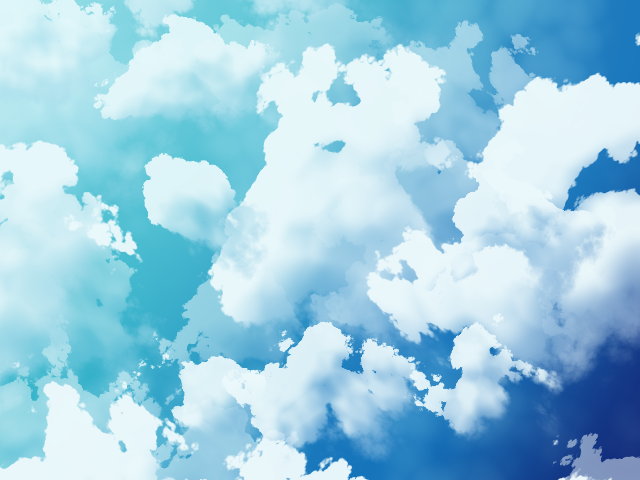
Give the GLSL for this texture, as a WebGL 2 fragment shader.

```glsl
#version 300 es
precision highp float;
// Billowing cumulus clouds over a sky running from pale teal to navy.
// Each layer scatters ellipses on a jittered grid, frays their rims with
// smooth cellular noise and lights them from the upper left.

uniform vec2 u_resolution;
out vec4 fragColor;

const vec2 TO_LIGHT = vec2(-0.55, 0.83);
const vec3 SUNLIT = vec3(0.93, 0.975, 0.985);
const vec3 SHADE = vec3(0.80, 0.89, 0.96);
const vec3 GLOW = vec3(0.80, 0.96, 0.97);

vec2 hash2(vec2 p) {
    vec3 a = fract(p.xyx * vec3(0.1031, 0.1030, 0.0973));
    a += dot(a, a.yzx + 33.33);
    return fract((a.xx + a.yz) * a.zy);
}

// Smooth cellular noise: rounded bumps, roughly centred on zero.
float puffs(vec2 p) {
    vec2 cell = floor(p);
    float sum = 0.0;
    for (int y = -1; y <= 1; y++)
    for (int x = -1; x <= 1; x++) {
        vec2 id = cell + vec2(x, y);
        vec2 away = id + hash2(id) - p;
        sum += exp(-10.0 * dot(away, away));
    }
    return 3.0 * (0.17 + log(sum + 1e-4) / 10.0);
}

// Octaves of puffs, turned at each step to hide the grid.
float billow(vec2 p, int octaves) {
    const mat2 TURN = mat2(0.8, 0.6, -0.6, 0.8);
    float total = 0.0, amplitude = 0.5;
    for (int i = 0; i < octaves; i++) {
        total += amplitude * puffs(p);
        p = TURN * p * 2.1 + 17.3;
        amplitude *= 0.55;
    }
    return total;
}

// Position along the sky: 0 at the upper left, about 1.1 at the lower right.
float skyDepth(vec2 uv) {
    return 0.75 * uv.x + 0.35 * (1.0 - uv.y);
}

vec3 skyColour(float depth) {
    vec3 teal = vec3(0.10, 0.66, 0.76);
    vec3 blue = vec3(0.02, 0.41, 0.71);
    vec3 navy = vec3(0.03, 0.13, 0.46);
    vec3 sky = mix(teal, blue, smoothstep(0.30, 0.75, depth));
    return mix(sky, navy, smoothstep(0.78, 1.08, depth));
}

// Draws one layer of scattered clouds over the colour below it.
vec3 cloudLayer(vec3 below, vec3 sky, vec2 p, float scale, vec2 shift,
                float coverage, float opacity, float size) {
    vec2 q = p * scale + shift;
    q += 0.05 * sin(q.yx * vec2(5.0, 6.3) + shift);
    vec2 grain = q * 2.2 + shift * 3.0;
    float fray = billow(grain, 6);
    float relief = billow(grain, 3) - billow(grain + 0.3 * TO_LIGHT, 3);
    vec3 shadow = mix(sky, SHADE, 0.55);
    vec2 cell = floor(q);

    for (int y = 1; y >= -1; y--)
    for (int x = -1; x <= 1; x++) {
        vec2 id = cell + vec2(x, y);
        vec2 rnd = hash2(id + shift * 7.0 + 40.0);
        if (rnd.x > coverage) continue;
        vec2 centre = id + 0.5 + 0.4 * (hash2(id + 91.0) - 0.5);
        vec2 radii = vec2(0.62, 0.50) * mix(0.7, 1.0, rnd.y) * size;
        vec2 d = (q - centre) / radii;

        // Crisp rim towards the light, soft fade away from it.
        float facing = dot(d, TO_LIGHT);
        float body = 1.0 - length(d) + 0.9 * fray;
        float softness = mix(0.07, 0.75, smoothstep(-0.1, 0.9, -facing));
        float lit = smoothstep(0.08, 0.72, 0.5 + 0.5 * facing + 0.35 * relief);
        float alpha = smoothstep(0.0, softness, body) * mix(0.8, 1.0, lit);
        below = mix(below, mix(shadow, SUNLIT, lit), alpha * opacity);
    }
    return below;
}

void main() {
    vec2 uv = gl_FragCoord.xy / u_resolution;
    vec2 p = gl_FragCoord.xy / u_resolution.y;
    float depth = skyDepth(uv);
    float glow = exp(-2.2 * length(uv - vec2(0.05, 1.0)));
    vec3 sky = mix(skyColour(depth), GLOW, 0.6 * glow);

    // Thin haze, strongest on the bright side.
    float haze = smoothstep(-0.25, 0.45, billow(p * 2.2 + 5.0, 4));
    vec3 colour = mix(sky, vec3(0.62, 0.88, 0.93), 0.6 * haze * (1.0 - 0.75 * depth));

    // Veiled distance, large masses, then small bright tufts.
    float size = 1.08 - 0.2 * smoothstep(0.6, 1.1, depth);
    colour = cloudLayer(colour, sky, p, 2.4, vec2(3.2, 8.6), 0.75, 0.5, size);
    colour = cloudLayer(colour, sky, p, 1.5, vec2(0.5, 0.75), 0.9, 0.97, size);
    colour = cloudLayer(colour, sky, p, 2.9, vec2(6.4, 2.1), 0.35, 0.92, 0.85);

    colour = mix(colour, GLOW, 0.35 * glow);
    fragColor = vec4(colour, 1.0);
}
```
